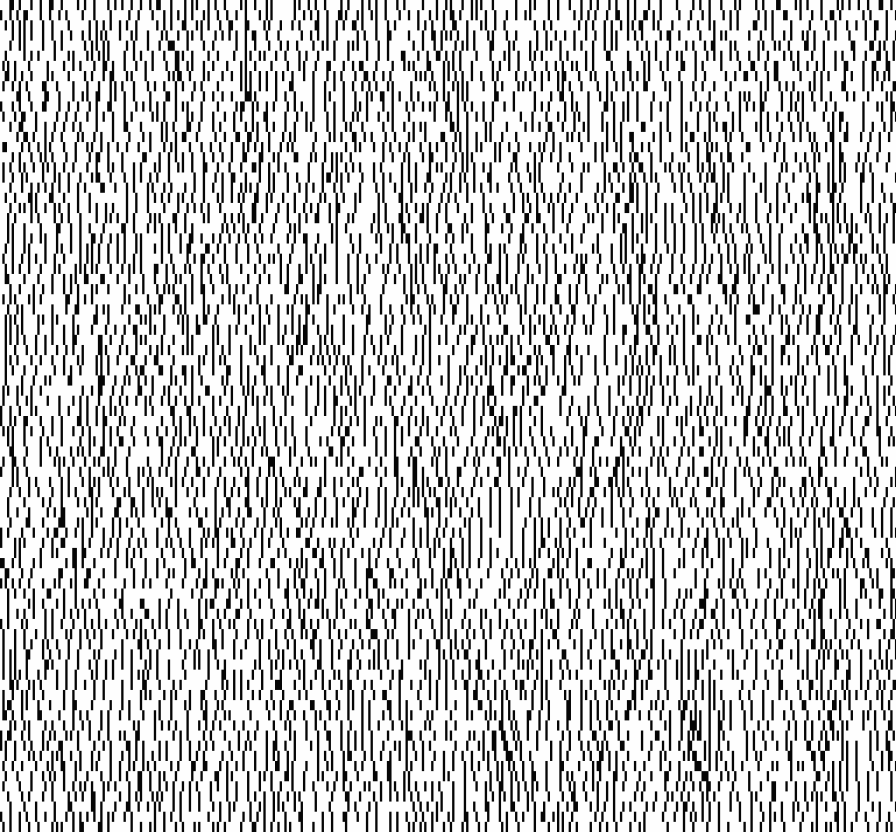
A WebGL 2 fragment shader for this pattern:

```glsl
#version 300 es
precision highp float;
// Black dashes on white, one cell wide and one row tall, stacked into wandering
// vertical strands. Each strand follows gradient noise and snaps to a cell grid;
// some dashes are dropped or hop sideways. Edges are box filtered.

uniform vec2 u_resolution;
out vec4 fragColor;

const float LANE = 3.65;   // mean distance between strands, in cells

// Two random values in 0..1 for an integer lattice point
vec2 hash2(vec2 cell) {
    uvec2 q = uvec2(ivec2(cell)) * uvec2(1597334673u, 3812015801u);
    uint n = (q.x ^ q.y) * 1597334673u;
    n = (n ^ (n >> 15)) * 2246822519u;
    n ^= n >> 13;
    return vec2(n & 65535u, n >> 16) / 65535.0;
}

float gradientDot(vec2 cell, vec2 offset) {
    float angle = 6.2832 * hash2(cell).x;
    return dot(vec2(cos(angle), sin(angle)), offset);
}

float gradientNoise(vec2 p) {
    vec2 i = floor(p), f = fract(p);
    vec2 u = f * f * f * (f * (f * 6.0 - 15.0) + 10.0);
    vec2 e = vec2(0.0, 1.0);
    return mix(mix(gradientDot(i, f), gradientDot(i + e.yx, f - e.yx), u.x),
               mix(gradientDot(i + e.xy, f - e.xy), gradientDot(i + e.yy, f - e.yy), u.x), u.y);
}

// Column of the dash that a strand leaves in a row, or far away if dropped
float dashColumn(float strand, float row) {
    vec2 chance = hash2(vec2(strand + 700.0, row + 300.0));
    if (chance.x < 0.1) return -1e4;
    float sway = 2.0 * gradientNoise(vec2(strand * 0.13, row * 0.09) + 40.3);
    float wander = 0.65 * gradientNoise(vec2(strand * 0.77, row * 0.23) + 150.6);
    float hop = chance.x > 0.72 ? 0.5 * sign(chance.y - 0.5) : 0.0;
    return floor((strand + sway + wander + hop) * LANE);
}

// 1 where any nearby strand has a dash in this cell
float ink(vec2 cell) {
    float nearest = floor(cell.x / LANE + 0.5);
    for (float k = -3.0; k <= 3.0; k++) {
        if (abs(dashColumn(nearest + k, cell.y) - cell.x) < 0.5) return 1.0;
    }
    return 0.0;
}

void main() {
    // Cells and rows per canvas height
    vec2 grid = vec2(357.0, 82.0);
    vec2 p = gl_FragCoord.xy / u_resolution.y * grid;
    vec2 pixel = grid / u_resolution.y;

    // Share of the pixel on either side of the nearest cell border
    vec2 border = floor(p + 0.5);
    vec2 share = clamp((p - border) / pixel + 0.5, 0.0, 1.0);
    float below = mix(ink(border - 1.0), ink(border - vec2(0.0, 1.0)), share.x);
    float above = mix(ink(border - vec2(1.0, 0.0)), ink(border), share.x);
    float coverage = mix(below, above, share.y);

    vec3 paper = vec3(0.995), black = vec3(0.02);
    fragColor = vec4(mix(paper, black, coverage), 1.0);
}
```
